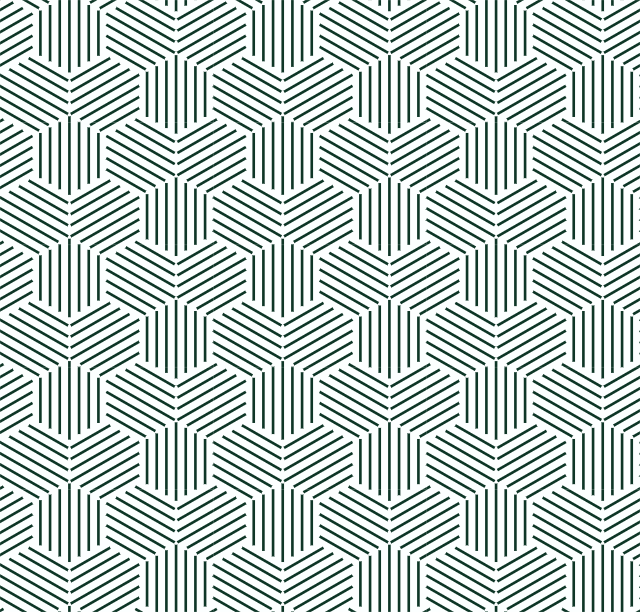
A Shadertoy shader for this pattern:

```glsl
const vec3 PAPER = vec3(0.99, 1.0, 1.0);
const vec3 INK = vec3(0.05, 0.21, 0.15);

// Centre of the nearest hexagon; x in hexagon widths, y in rows
vec2 nearestCentre(vec2 q) {
    vec2 evenRow = vec2(round(q.x), 2.0 * round(q.y * 0.5));
    vec2 oddRow = vec2(floor(q.x) + 0.5, 2.0 * floor(q.y * 0.5) + 1.0);
    vec2 rowScale = vec2(1.0, 0.8660);
    return length((q - evenRow) * rowScale) < length((q - oddRow) * rowScale) ? evenRow : oddRow;
}

// Distance to seven parallel strokes that fill a hexagon of width one
float hatchDistance(vec2 p, float turn) {
    float angle = turn * 2.0944;
    vec2 along = vec2(sin(angle), cos(angle));
    float u = dot(p, vec2(along.y, -along.x));
    float v = dot(p, along);
    float offset = 0.136 * clamp(round(u / 0.136), -3.0, 3.0);
    float halfLength = 0.5774 * (1.0 - abs(offset)) - 0.022;
    return max(abs(u - offset) - 0.0185, abs(v) - halfLength);
}

float coverage(float d, float pixel) {
    return clamp(0.5 - d / pixel, 0.0, 1.0);
}

void mainImage(out vec4 fragColor, in vec2 fragCoord) {
    vec2 uv = fragCoord / iResolution.xy;
    float pixel = 9.0 / iResolution.x;

    // Nine hexagons across, ten rows, three stroke directions in turn
    vec2 q = uv * vec2(9.0, 10.0) - vec2(0.976, 1.458);
    vec2 centre = nearestCentre(q);
    float turn = mod(round(centre.x - 1.5 * centre.y), 3.0);
    vec2 p = (q - centre) * vec2(1.0, 0.8660);
    float ink = coverage(hatchDistance(p, turn), pixel);

    // Faint hairlines where the three by five blocks meet
    vec2 edge = abs(fract(uv * vec2(3.0, 5.0) + 0.5) - 0.5) * vec2(3.0, 1.732);
    ink *= 1.0 - 0.25 * coverage(min(edge.x, edge.y) - 0.004, pixel);

    fragColor = vec4(mix(PAPER, INK, ink), 1.0);
}
```
